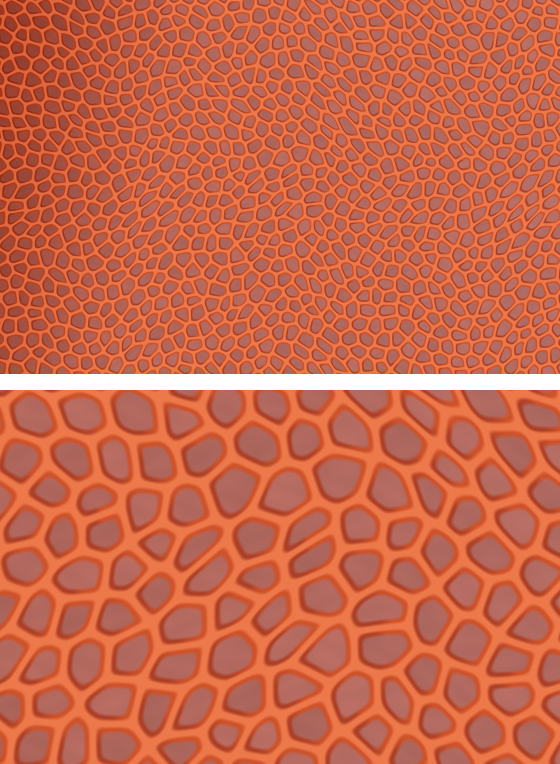
Top, the full canvas; bottom, a detail of the centre.
Write a WebGL 2 fragment shader that draws this texture.

```glsl
#version 300 es
precision highp float;
// Pebbled rubber skin: flat mauve pebbles framed by a raised orange net.
// Jittered hexagonal cellular noise gives a rounded distance to the net,
// which picks ridge, slope or pebble top; broad light falls off to the left.

#define CELLS 23.3          // pebble spacings per canvas height
#define JITTER 0.54         // irregularity of the seeds
#define ROUNDING 18.0       // higher gives sharper pebble corners
#define RIDGE_WIDTH 0.072   // half width of the net, in spacings
#define TOP_START 0.165     // distance from the net to the flat top
#define SOFTNESS 0.042      // half width of the colour transitions
#define RIDGE_COLOR vec3(0.93, 0.475, 0.295)
#define SLOPE_COLOR vec3(0.81, 0.32, 0.16)
#define DEEP_COLOR vec3(0.67, 0.245, 0.145)
#define TOP_COLOR vec3(0.695, 0.405, 0.365)
#define SHADE_TINT vec3(0.80, 0.54, 0.42)

const float ROW_HEIGHT = 0.866;

uniform vec2 u_resolution;
out vec4 fragColor;

vec2 hash2(vec2 p) {
    vec3 q = fract(vec3(p.xyx) * vec3(0.1031, 0.1030, 0.0973));
    q += dot(q, q.yzx + 33.33);
    return fract((q.xx + q.yz) * q.zy);
}

// Seed of a cell on a staggered grid
vec2 seed(vec2 cell) {
    vec2 stagger = vec2(cell.x + 0.5 * mod(cell.y, 2.0), cell.y * ROW_HEIGHT);
    return stagger + JITTER * (hash2(cell + 71.0) - 0.5);
}

// Gentle layered sines bend the rows of pebbles
vec2 bendRows(vec2 p) {
    p += 0.75 * sin(p.yx * vec2(0.31, 0.27) + vec2(0.6, 2.1));
    return p + 0.28 * sin(p.yx * vec2(0.73, 0.81) + vec2(3.7, 1.2));
}

// Cell that owns the point
vec2 nearestCell(vec2 p) {
    vec2 base = floor(vec2(p.x, p.y / ROW_HEIGHT) + 0.5);
    vec2 best = base;
    float bestDist = 1e5;
    for (int y = -2; y <= 2; y++) {
        for (int x = -2; x <= 2; x++) {
            vec2 cell = base + vec2(x, y);
            vec2 toSeed = seed(cell) - p;
            float dist = dot(toSeed, toSeed);
            if (dist < bestDist) {
                bestDist = dist;
                best = cell;
            }
        }
    }
    return best;
}

// Smooth minimum of the distances to the walls of a cell
float wallDistance(vec2 p, vec2 cell) {
    vec2 center = seed(cell);
    float sum = 0.0;
    for (int y = -2; y <= 2; y++) {
        for (int x = -2; x <= 2; x++) {
            if (x == 0 && y == 0) continue;
            vec2 other = seed(cell + vec2(x, y));
            float wall = dot(0.5 * (center + other) - p, normalize(other - center));
            sum += exp(-ROUNDING * wall);
        }
    }
    return -log(sum) / ROUNDING;
}

void main() {
    vec2 uv = gl_FragCoord.xy / u_resolution;
    vec2 p = bendRows(gl_FragCoord.xy / u_resolution.y * CELLS + 40.0);
    vec2 cell = nearestCell(p);
    float wall = wallDistance(p, cell);
    float soft = max(SOFTNESS, 0.6 * CELLS / u_resolution.y);

    // Slopes fall into shade on the lower left of each pebble
    vec2 outward = p - seed(cell);
    float facing = dot(outward / (length(outward) + 0.05), vec2(-0.8, -0.6));
    vec3 slope = mix(SLOPE_COLOR, DEEP_COLOR, smoothstep(-0.3, 0.8, facing));

    // Flat tops vary slightly from pebble to pebble
    float tone = hash2(cell + 13.0).x - 0.5;
    float mottling = sin(p.x * 5.1 + 2.0 * sin(p.y * 3.7)) * sin(p.y * 6.3);
    vec3 top = TOP_COLOR * (1.0 + 0.07 * tone + 0.02 * mottling);

    float aboveRidge = smoothstep(RIDGE_WIDTH - soft, RIDGE_WIDTH + soft, wall);
    float onTop = smoothstep(TOP_START - soft, TOP_START + soft, wall);
    vec3 color = mix(RIDGE_COLOR, slope, aboveRidge);
    color = mix(color, top, onTop);

    // Broad light: deep shade at the upper left, a pale sheen to the right
    float shade = 1.0 - smoothstep(-0.08, 0.42, uv.x + 0.16 * (1.0 - uv.y));
    color *= mix(vec3(1.0), SHADE_TINT, shade * mix(0.45, 1.0, aboveRidge));
    float sheen = smoothstep(0.3, 1.0, uv.x);
    color += sheen * onTop * vec3(0.005, 0.025, 0.035);

    fragColor = vec4(clamp(color, 0.0, 1.0), 1.0);
}
```
